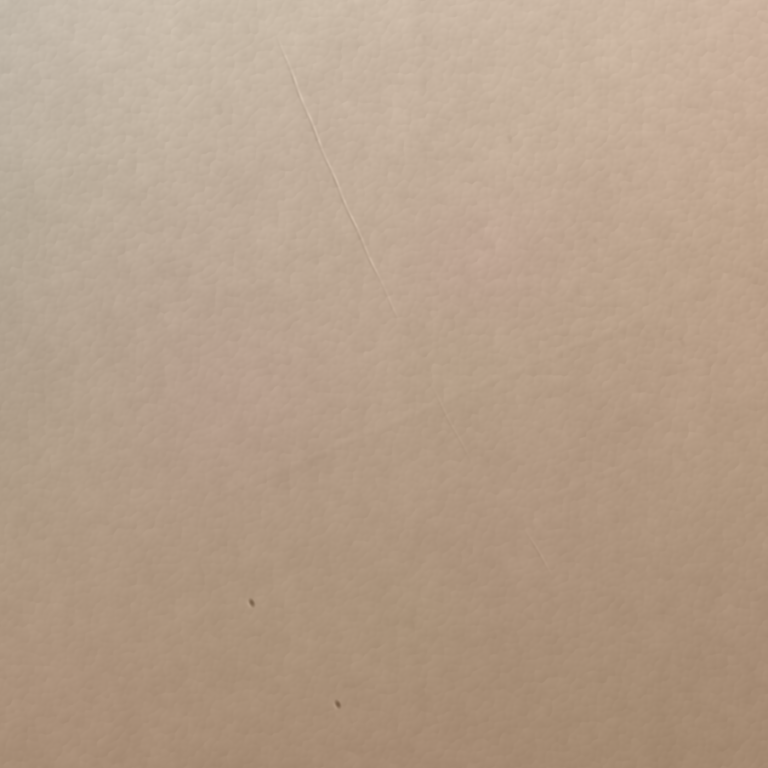
Give the GLSL for this texture, as a WebGL 1 fragment shader.

```glsl
precision highp float;
uniform vec2 u_resolution;

#define SHADE_COLOR vec3(0.647, 0.544, 0.452)
#define LIGHT_COLOR vec3(0.798, 0.733, 0.665)
#define WARM_SHIFT vec3(0.034, -0.008, -0.020)
#define PINK_SHIFT vec3(0.005, -0.006, 0.005)
#define GRADIENT_SLOPE 0.17
#define CREASE_SLOPE 0.42
#define GRAIN_SCALE 135.0
#define RELIEF_STRENGTH 0.023
#define MOTTLE_STRENGTH 0.019
#define SCRATCH_WIDTH 0.0017
#define SCRATCH_STRENGTH 0.060
#define SPECK_SIZE 0.0044

vec2 hash2(vec2 p) {
  return fract(sin(vec2(dot(p, vec2(127.1, 311.7)), dot(p, vec2(269.5, 183.3)))) * 43758.55);
}

// Smooth cellular noise: x is relief lit from the upper left, y is a random tone per cell
vec2 cellNoise(vec2 p) {
  vec2 cell = floor(p);
  vec3 sum = vec3(0.0);
  float total = 0.0;
  for (int j = -1; j <= 1; j++) {
    for (int i = -1; i <= 1; i++) {
      vec2 neighbour = cell + vec2(float(i), float(j));
      vec2 d = p - neighbour - hash2(neighbour);
      float weight = exp(-5.0 * dot(d, d));
      sum += vec3(d, hash2(neighbour + 71.3).x - 0.5) * weight;
      total += weight;
    }
  }
  sum /= total;
  return vec2(dot(sum.xy, vec2(-0.6, 0.8)), sum.z);
}

float span(float start, float end, float soft, float x) {
  return smoothstep(start - soft, start + soft, x) * (1.0 - smoothstep(end - soft, end + soft, x));
}

float softBlob(vec2 p, vec2 center, float radius) {
  vec2 d = (p - center) / radius;
  return exp(-dot(d, d));
}

// Raised line: bright ridge with a dark side
float ridge(float d, float width) {
  float a = d / width;
  float b = a + 1.7;
  return exp(-a * a) - 0.75 * exp(-b * b);
}

vec3 wallColor(vec2 p) {
  float height = p.y - GRADIENT_SLOPE * (p.x - 0.5);
  vec3 color = mix(SHADE_COLOR, LIGHT_COLOR, height * (0.72 + 0.25 * height));
  color += WARM_SHIFT * (p.x - 0.45) * smoothstep(0.1, 0.8, p.y);
  color -= vec3(0.030, 0.024, 0.022) * exp(-7.0 * p.x) * smoothstep(0.1, 0.6, p.y);

  // Faint pink and green clouds
  float cloud = sin(p.x * 9.0 + 2.0 * sin(p.y * 5.0)) * sin(p.y * 11.0 - p.x * 4.0 + 1.0);
  cloud = 0.3 * cloud + softBlob(p, vec2(0.28, 0.51), 0.13) + softBlob(p, vec2(0.62, 0.66), 0.10);
  cloud -= 0.6 * (softBlob(p, vec2(0.59, 0.55), 0.08) + softBlob(p, vec2(0.54, 0.20), 0.08));
  return color + PINK_SHIFT * cloud;
}

// Plaster texture from fine bumps to broad mottling
float plaster(vec2 p) {
  vec2 fine = cellNoise(p * GRAIN_SCALE);
  float relief = fine.x;
  float mottle = fine.y;
  float scale = GRAIN_SCALE;
  float weight = 1.0;
  for (int i = 1; i < 4; i++) {
    scale *= 0.45;
    weight *= 0.83;
    vec2 coarse = cellNoise(p * scale + 17.0 * float(i));
    mottle += weight * coarse.y;
    relief += i == 1 ? 0.45 * coarse.x : 0.0;
  }
  return RELIEF_STRENGTH * relief + MOTTLE_STRENGTH * mottle;
}

float creases(vec2 p) {
  float longFold = p.y - 0.36 - CREASE_SLOPE * (p.x - 0.29);
  float shortFold = p.y - 0.35 - CREASE_SLOPE * (p.x - 0.70);
  float along = span(0.27, 0.86, 0.10, p.x);
  float shade = 0.009 * ridge(longFold, 0.005) * along;
  shade += 0.007 * ridge(shortFold, 0.005) * span(0.72, 0.90, 0.04, p.x);
  float below = 1.0 - smoothstep(-0.02, 0.02, longFold);
  return shade - 0.004 * along * below * exp(-12.0 * max(-longFold, 0.0));
}

// Slightly bent scratch that fades into broken pieces
float scratch(vec2 p, float pixel) {
  float drop = 0.96 - p.y;
  float d = (p.x - 0.36 - drop * (0.37 + 0.15 * drop)) * 0.91;
  d += 0.0006 * sin(drop * 90.0) - 0.02 * step(0.6, drop);
  float strength = span(0.03, 0.32, 0.04, drop) * (0.75 + 0.25 * sin(drop * 63.0 + 2.0 * sin(drop * 170.0)));
  strength += 0.35 * span(0.34, 0.37, 0.01, drop);
  strength += 0.25 * span(0.47, 0.55, 0.02, drop) + 0.35 * span(0.66, 0.70, 0.015, drop);
  return SCRATCH_STRENGTH * strength * ridge(d, max(SCRATCH_WIDTH, 0.7 * pixel));
}

// Small slanted pits, the first two dark
float specks(vec2 p, float pixel) {
  float shade = 0.0;
  for (int i = 0; i < 6; i++) {
    vec2 d = p - fract(vec2(0.328, 0.215) + float(i) * vec2(0.112, -0.132));
    d = vec2(d.x * 0.9 + d.y * 0.44, (d.y * 0.9 - d.x * 0.44) * 0.6);
    float fade = i < 2 ? 1.0 : 0.12;
    float pit = 1.0 - smoothstep(0.1 * SPECK_SIZE, SPECK_SIZE + 0.5 * pixel, length(d));
    float rim = softBlob(d, vec2(-SPECK_SIZE, 0.0), SPECK_SIZE * 0.6);
    shade += fade * (0.05 * rim - 0.20 * pit);
  }
  return shade;
}

void main() {
  float pixel = 1.0 / min(u_resolution.x, u_resolution.y);
  vec2 p = gl_FragCoord.xy / u_resolution;
  float grain = plaster(p) * mix(0.75, 1.0, smoothstep(0.2, 0.8, p.y));
  vec3 color = wallColor(p) + grain + creases(p) + scratch(p, pixel) + specks(p, pixel);
  gl_FragColor = vec4(clamp(color, 0.0, 1.0), 1.0);
}
```
